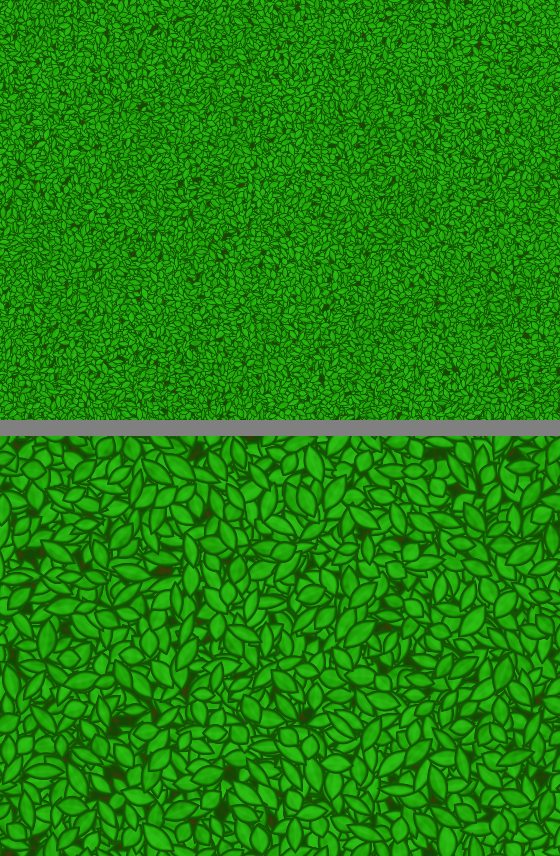
Top, the full canvas; bottom, a detail of the centre.
Reproduce this texture procedurally as a WebGL 1 fragment shader.

```glsl
precision highp float;
uniform vec2 u_resolution;

vec3 hash3(vec2 p) {
  vec3 q = fract(p.xyx * vec3(0.1031, 0.1030, 0.0973));
  q += dot(q, q.yxz + 33.33);
  return fract((q.xxy + q.yzz) * q.zyx);
}

float gradientDot(vec2 corner, vec2 offset) {
  float angle = 6.2832 * hash3(corner + 17.0).x;
  return dot(vec2(cos(angle), sin(angle)), offset);
}

float gradientNoise(vec2 p) {
  vec2 i = floor(p), f = fract(p);
  vec2 u = f * f * f * (f * (f * 6.0 - 15.0) + 10.0);
  vec2 e = vec2(1.0, 0.0);
  return mix(mix(gradientDot(i, f), gradientDot(i + e, f - e), u.x),
             mix(gradientDot(i + e.yx, f - e.yx), gradientDot(i + 1.0, f - 1.0), u.x), u.y);
}

// Distance to a pointed leaf lying along x
float leafDistance(vec2 p, vec2 halfSize) {
  float x = p.x / halfSize.x;
  float slope = 2.0 * halfSize.y * x / halfSize.x;
  return (abs(p.y) - halfSize.y * (1.0 - x * x)) / sqrt(1.0 + slope * slope);
}

vec3 leafColor(float tone) {
  vec3 rimGreen = vec3(0.075, 0.33, 0.01);
  vec3 bodyGreen = vec3(0.11, 0.62, 0.02);
  vec3 lightGreen = vec3(0.17, 0.74, 0.08);
  vec3 shade = mix(rimGreen, bodyGreen, clamp(tone * 2.0, 0.0, 1.0));
  return mix(shade, lightGreen, clamp(tone * 2.0 - 1.0, 0.0, 1.0));
}

void main() {
  vec2 p = gl_FragCoord.xy / u_resolution.y;
  float pixel = 1.0 / u_resolution.y;
  float grain = gradientNoise(p * 160.0);
  float drift = gradientNoise(p * 5.0);

  // Dark soil with brownish specks in the gaps
  vec3 color = mix(vec3(0.08, 0.28, 0.01), vec3(0.24, 0.22, 0.03), smoothstep(0.0, 0.4, grain));

  // Stacked layers of scattered leaves
  for (int layer = 0; layer < 7; layer++) {
    float level = float(layer);
    vec2 grid = p * 48.0 + level * vec2(0.37, 0.61);
    vec2 home = floor(grid);
    for (int j = -1; j <= 1; j++) {
      for (int i = -1; i <= 1; i++) {
        vec2 cell = home + vec2(float(i), float(j));
        vec3 place = hash3(cell + level * 131.0);
        vec3 look = hash3(cell + level * 71.0 + 409.0);
        vec2 offset = (grid - cell - 0.5 - 0.8 * (place.xy - 0.5)) / 48.0;
        float angle = 6.2832 * place.z;
        float c = cos(angle), s = sin(angle);
        vec2 q = vec2(c * offset.x + s * offset.y, c * offset.y - s * offset.x);
        q.y += 12.0 * (look.z - 0.5) * q.x * q.x;

        float d = leafDistance(q, vec2(mix(0.010, 0.018, look.x), mix(0.0055, 0.0088, look.y)));
        float cover = 1.0 - smoothstep(-0.5 * pixel, 0.5 * pixel, d);
        cover *= step(0.25, fract(look.x * 7.0 + look.z * 5.0));

        // Two-toned halves, pale midrib and dark rim
        float side = smoothstep(-0.001, 0.001, q.y) - 0.5;
        float rib = 1.0 - smoothstep(0.0004, 0.0018, abs(q.y));
        float tone = 0.72 + 0.3 * (look.z - 0.5) + 0.14 * side + 0.1 * rib;
        tone += 0.35 * grain + 0.1 * drift;
        tone *= 1.0 - smoothstep(-0.0036, -0.0008, d);
        color = mix(color, leafColor(tone), cover);
      }
    }
  }
  gl_FragColor = vec4(color, 1.0);
}
```
